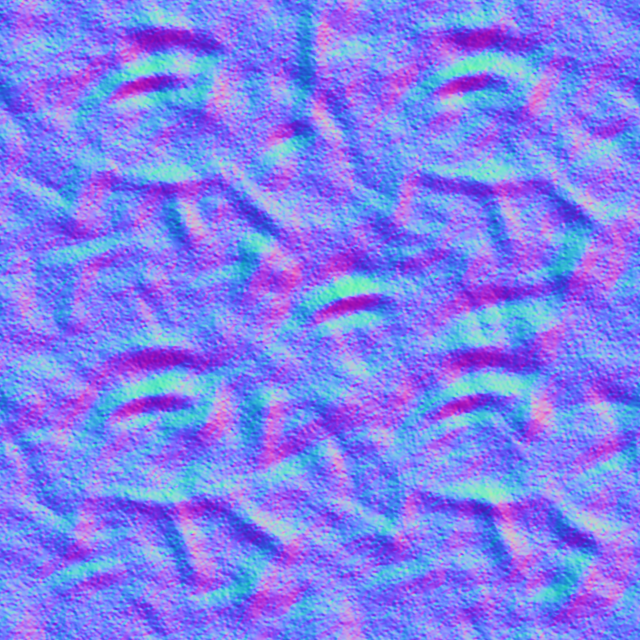
A Shadertoy shader for this texture map:

```glsl
// Tangent-space normal map of rough, wrinkled ground, two repeats each way.
// Curved ridges and grooves, cellular bumps and fine grain add up to a height
// field; its slope is turned into a normal and encoded as colour.

const float TILE = 0.5;     // side of one repeat, in canvas units
const float CANVAS = 1.0;   // period of features that occur only once
const float STEP = 0.0009;  // finite difference distance

vec3 hash3(vec2 p) {
    vec3 q = fract(p.xyx * vec3(0.1031, 0.1030, 0.0973));
    q += dot(q, q.yxz + 33.33);
    return fract((q.xxy + q.yzz) * q.zyx);
}

// Cellular noise: one smooth bump or dent per jittered cell, wrapped at period.
float cellBumps(vec2 p, vec2 cells, float period, float seed) {
    vec2 g = p * cells;
    vec2 id = floor(g);
    float sum = 0.0;
    for (int y = -1; y <= 1; y++) {
        for (int x = -1; x <= 1; x++) {
            vec2 cell = id + vec2(x, y);
            vec3 rnd = hash3(mod(cell, cells * period) + seed);
            vec2 d = g - cell - rnd.xy;
            float k = max(0.0, 1.0 - dot(d, d));
            sum += (2.0 * rnd.z - 1.0) * k * k * k;
        }
    }
    return sum / cells.y;
}

// Soft bent stroke: positive slope gives a ridge, negative a groove.
// size = half length and half width; bend curves the ends downwards.
float stroke(vec2 p, vec2 centre, float degrees, vec2 size, float bend,
             float slope, float period) {
    vec2 d = p - centre;
    d -= period * floor(d / period + 0.5);
    float a = radians(degrees);
    d = vec2(d.x * cos(a) + d.y * sin(a), d.y * cos(a) - d.x * sin(a));
    d.y += bend * d.x * d.x;
    d /= size;
    return slope * size.y * exp(-dot(d, d));
}

// Stacked arcs: broad groove, sharp ridge, and a narrow groove below it.
float archedFolds(vec2 p, float period) {
    float h = stroke(p, vec2(0.240, 0.918), 14.0, vec2(0.070, 0.024), 3.0, -1.3, period);
    h += stroke(p, vec2(0.150, 0.880), 50.0, vec2(0.050, 0.022), 2.0, -0.8, period);
    h += stroke(p, vec2(0.226, 0.881), 14.0, vec2(0.060, 0.014), 3.0, 1.1, period);
    h += stroke(p, vec2(0.222, 0.854), 14.0, vec2(0.056, 0.016), 3.0, -1.4, period);
    return h;
}

// Folds found in every repeat.
float repeatedFolds(vec2 p) {
    float h = archedFolds(p, TILE);
    h += stroke(p, vec2(0.250, 0.956), -2.0, vec2(0.060, 0.018), 1.0, 0.8, TILE);
    h += stroke(p, vec2(0.250, 0.715), -3.0, vec2(0.090, 0.018), -1.5, 1.2, TILE);
    h += stroke(p, vec2(0.400, 0.680), -42.0, vec2(0.065, 0.020), 0.0, 1.2, TILE);
    h += stroke(p, vec2(0.402, 0.590), 62.0, vec2(0.050, 0.022), 2.0, 1.2, TILE);
    h += stroke(p, vec2(0.150, 0.600), 20.0, vec2(0.055, 0.018), 0.0, 0.9, TILE);
    h += stroke(p, vec2(0.125, 0.700), 75.0, vec2(0.045, 0.020), 0.0, 0.8, TILE);
    h += stroke(p, vec2(0.283, 0.665), -70.0, vec2(0.042, 0.018), 0.0, 0.8, TILE);
    h += stroke(p, vec2(0.326, 0.845), 68.0, vec2(0.035, 0.020), 0.0, 0.9, TILE);
    h += stroke(p, vec2(0.450, 0.783), 25.0, vec2(0.042, 0.018), 0.0, -1.1, TILE);
    return h;
}

// Folds that break up the repetition.
float singleFolds(vec2 p) {
    float h = archedFolds(p - vec2(0.319, -0.345), CANVAS);
    h += stroke(p, vec2(0.490, 0.900), 88.0, vec2(0.100, 0.020), 0.0, 1.1, CANVAS);
    h += stroke(p, vec2(0.412, 0.335), 86.0, vec2(0.050, 0.020), 0.0, 1.0, CANVAS);
    h += stroke(p, vec2(0.460, 0.375), 8.0, vec2(0.060, 0.018), 1.0, 0.8, CANVAS);
    h += stroke(p, vec2(0.775, 0.525), 15.0, vec2(0.075, 0.020), 1.0, -1.1, CANVAS);
    return h;
}

// Faint creases of random place, direction and sign.
float scatteredFolds(vec2 p, int count, float period, float seed) {
    float h = 0.0;
    for (int i = 0; i < count; i++) {
        vec3 a = hash3(vec2(float(i), seed));
        vec3 b = hash3(vec2(seed, float(i) + 5.0));
        vec2 size = vec2(mix(0.03, 0.07, b.x), mix(0.012, 0.019, b.y));
        h += stroke(p, a.xy * period, 140.0 * a.z - 70.0, size, 2.0, b.z > 0.5 ? 0.55 : -0.55, period);
    }
    return h;
}

float groundHeight(vec2 p) {
    float folds = repeatedFolds(p) + singleFolds(p)
                + scatteredFolds(p, 9, TILE, 23.0) + scatteredFolds(p, 16, CANVAS, 57.0);
    float lumps = 0.24 * cellBumps(p, vec2(18.0, 22.0), TILE, 3.0)
                + 0.16 * cellBumps(p, vec2(27.0, 31.0), CANVAS, 41.0);
    float grain = 0.13 * cellBumps(p, vec2(90.0, 106.0), CANVAS, 7.0)
                + 0.27 * cellBumps(p, vec2(176.0, 204.0), CANVAS, 19.0);
    return folds + lumps + grain;
}

vec3 groundNormal(vec2 p) {
    vec2 e = vec2(STEP, 0.0);
    vec2 slope = vec2(groundHeight(p + e.xy) - groundHeight(p - e.xy),
                      groundHeight(p + e.yx) - groundHeight(p - e.yx)) / (2.0 * STEP);
    return normalize(vec3(-slope, 1.0));
}

void mainImage(out vec4 fragColor, in vec2 fragCoord) {
    vec2 p = fragCoord / iResolution.xy;
    fragColor = vec4(0.5 + 0.5 * groundNormal(p), 1.0);
}
```
